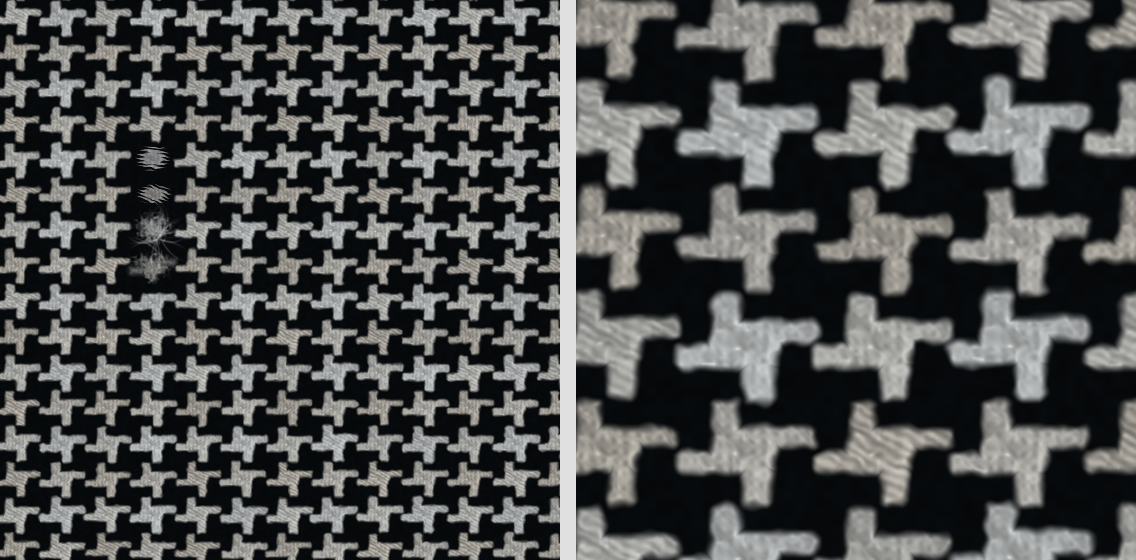
Left: the whole. Right: its middle third, enlarged.
Reproduce this pattern procedurally as a WebGL 1 fragment shader.

```glsl
precision highp float;
// Woven houndstooth cloth: pale four-armed stars on near-black ground.
// Each star is a union of rounded boxes filled with a fine thread texture;
// rows and columns alternate in tone, and one column has a frayed patch.

#define PITCH vec2(8.1, 6.34)      // star spacing, in hundredths of the canvas
#define ORIGIN vec2(2.86, 96.77)   // centre of the top left star
#define EDGE 0.34                  // half width of the soft outline
#define WOBBLE 0.32                // unevenness of the outline
#define THREAD 0.66                // period of the thread texture
#define GROUND vec3(0.025, 0.035, 0.043)
#define COOL vec3(0.645, 0.655, 0.655)
#define WARM vec3(0.615, 0.600, 0.570)
#define WORN_COLUMN 3.0
#define FRAY_CENTRE vec2(28.2, 56.6)

uniform vec2 u_resolution;

float hash(vec2 p) {
  return fract(sin(dot(p, vec2(127.1, 311.7))) * 43758.55);
}

float noise(vec2 p) {
  vec2 i = floor(p), f = fract(p);
  f = f * f * (3.0 - 2.0 * f);
  return mix(mix(hash(i), hash(i + vec2(1, 0)), f.x),
             mix(hash(i + vec2(0, 1)), hash(i + vec2(1, 1)), f.x), f.y);
}

float roundBox(vec2 p, vec2 halfSize, float r) {
  vec2 q = abs(p) - halfSize + r;
  return length(max(q, 0.0)) + min(max(q.x, q.y), 0.0) - r;
}

float sideArms(vec2 p) {
  float left = roundBox(p - vec2(-2.2, -0.55), vec2(1.75, 0.62), 0.45);
  float right = roundBox(p - vec2(2.4, 0.95), vec2(1.9, 0.60), 0.45);
  return min(left, right);
}

// Slanted body with an arm on each side; hasTop = 0 drops the upper arm.
float star(vec2 p, float hasTop) {
  vec2 q = vec2(p.x - 0.25 * (p.y - 0.2), p.y - 0.2);
  float d = min(roundBox(q, vec2(2.05, 1.36), 0.3), sideArms(p));
  d = min(d, roundBox(p - vec2(0.85, -1.7), vec2(0.80, 1.45), 0.4));
  float top = roundBox(p - vec2(-1.05, 1.75), vec2(0.78, 1.4), 0.4);
  return mix(d, min(d, top), hasTop);
}

// Remnant of a worn star: a streaked oval, loosening in the lower rows.
float remnant(vec2 p, float row) {
  float loose = step(5.5, row);
  float low = step(6.5, row);
  vec2 q = p - vec2(0.3, 0.3 - 0.6 * low);
  vec2 size = mix(vec2(2.2, 1.75 - 0.4 * (row - 4.0)), vec2(2.5, 2.3), loose);
  size.x *= 1.0 + low * 0.25 * clamp(q.y, -2.5, 1.5);
  float d = (length(q / size) - 1.0) * 1.5;
  float slant = row > 4.5 ? 4.0 : 0.8;
  d += mix(0.45 * sin(q.y * 9.0 + q.x * slant), 1.3 * noise(p * 2.2) - 0.4, loose);
  return mix(d, min(d, sideArms(p) + 0.2), low);
}

// Brightness of the yarn: slanted twill or upright stitches, plus fibres.
float weave(vec2 p, float warm, float kind) {
  float k = 6.2832 / THREAD;
  float twill = sin(k * (p.y + 0.55 * p.x));
  float stitch = sin(k * p.x) * (0.5 + 0.5 * sin(k * (p.y + 0.2 * p.x)));
  float thread = mix(twill, stitch, kind) * mix(0.05, 0.10, warm);
  float fibre = 0.22 * (noise(p * 2.6) - 0.5) + 0.12 * (noise(p * 0.7) - 0.5);
  float glint = 0.28 * pow(noise(p * 2.1 + 40.0), 6.0);
  return 1.0 + thread + fibre + glint;
}

void main() {
  vec2 pos = 100.0 * gl_FragCoord.xy / u_resolution;
  float pixel = 100.0 / min(u_resolution.x, u_resolution.y);
  vec2 warp = vec2(noise(pos * 1.3), noise(pos * 1.3 + 17.0)) - 0.5;
  vec2 nearest = floor((pos - ORIGIN) / PITCH + 0.5);
  vec3 colour = GROUND * (0.75 + 0.5 * noise(pos * 1.8));

  // Stars reach past their cells, so the neighbours are drawn too.
  for (int j = -1; j <= 1; j++) {
    for (int i = -1; i <= 1; i++) {
      vec2 cell = nearest + vec2(float(i), float(j));
      float row = -cell.y;
      float warm = 0.6 * mod(row, 2.0) + 0.4 * (1.0 - mod(cell.x, 2.0));
      vec2 shift = 0.3 * (vec2(hash(cell), hash(cell + 9.0)) - 0.5);
      vec2 p = pos - ORIGIN - cell * PITCH + WOBBLE * warp + shift;

      float inColumn = 1.0 - step(0.5, abs(cell.x - WORN_COLUMN));
      float worn = inColumn * step(abs(row - 5.5), 1.6);
      float frayed = worn * step(5.5, row);
      float hasTop = 1.0 - inColumn * (1.0 - step(0.5, abs(row - 8.0)));
      float d = star(p, hasTop) + 0.16 * (warm - 0.5);
      if (worn > 0.5) d = remnant(p, row);

      float soft = max(EDGE + 0.6 * frayed, pixel);
      float cover = 1.0 - smoothstep(-soft, soft, d);
      float kind = step(0.4, hash(cell + 3.0));
      vec3 yarn = mix(COOL, WARM, warm) * weave(p, warm, kind);
      yarn *= (0.96 + 0.08 * hash(cell + 5.0)) * (1.0 - 0.22 * worn);
      colour = mix(colour, yarn, cover);
    }
  }

  // Loose hairs: faint arcs fading out around the frayed patch.
  vec2 fray = pos - FRAY_CENTRE;
  float reach = 1.0 - smoothstep(2.0, 6.5, length(fray * vec2(1.1, 0.8)));
  for (int n = 0; n < 12; n++) {
    vec2 seed = vec2(float(n), 2.0);
    float angle = 6.2832 * hash(seed);
    float radius = 3.0 + 6.0 * hash(seed + 4.0);
    vec2 centre = vec2(cos(angle), sin(angle)) * (radius + 3.0 * hash(seed + 8.0) - 1.0);
    float hair = 1.0 - smoothstep(0.0, 0.12 + pixel, abs(length(fray - centre) - radius));
    colour += 0.15 * hair * reach * (1.0 - colour);
  }
  gl_FragColor = vec4(colour, 1.0);
}
```
